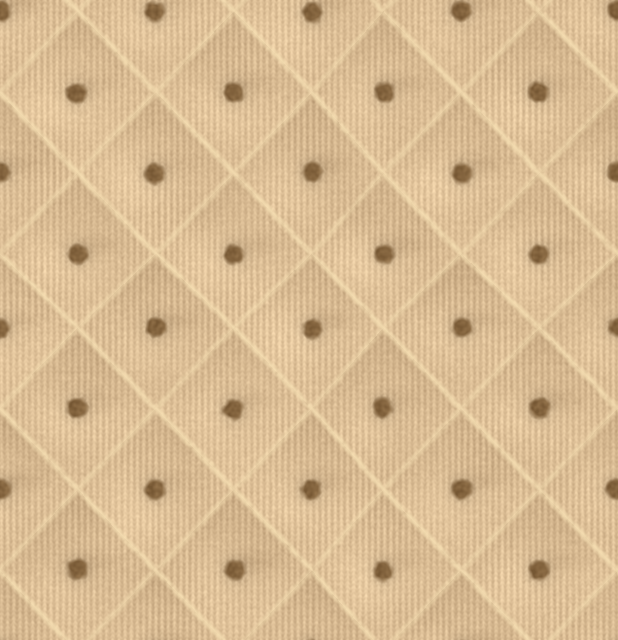
This texture is drawn by a Shadertoy shader. Its source:

```glsl
// Quilted ribbed cloth: a diagonal lattice of pale stitched seams with a brown
// tuft in each diamond. Rotated lattice coordinates give seams and tufts; sine
// ribs, gradient noise and soft shadows give the weave and the padding.

const float REPEATS = 4.0;                   // lattice periods across and down
const float ROW_OFFSET = 0.068;              // first tuft row below the top edge
const vec2  DRIFT_AT = vec2(2.25, 1.75);     // where the lattice spacing tightens
const float DRIFT = 0.045;
const float RIBS = 25.0;                     // ribs per period
const float PICKS = 36.0;                    // cross threads per period
const float TUFT_RADIUS = 0.060;
const float SEAM_WIDTH = 0.021;
const vec2  SEAM_STRENGTH = vec2(0.55, 0.82); // rising seams, falling seams
const vec3  CLOTH_DARK  = vec3(0.74, 0.62, 0.47);
const vec3  CLOTH_LIGHT = vec3(0.96, 0.845, 0.68);
const vec3  SEAM_COLOR  = vec3(0.965, 0.875, 0.70);
const vec3  TUFT_DARK   = vec3(0.46, 0.34, 0.20);
const vec3  TUFT_LIGHT  = vec3(0.60, 0.47, 0.31);
const float TAU = 6.2831853;

vec2 hash2(vec2 p) {
    vec3 h = fract(p.xyx * vec3(0.1031, 0.1030, 0.0973));
    h += dot(h, h.yzx + 33.33);
    return fract((h.xx + h.yz) * h.zy);
}

float corner(vec2 cell, vec2 offset) {
    return dot(hash2(cell) * 2.0 - 1.0, offset);
}

// Gradient noise, roughly -0.7 to 0.7
float noise(vec2 p) {
    vec2 i = floor(p), f = p - i;
    vec2 u = f * f * f * (f * (f * 6.0 - 15.0) + 10.0);
    vec2 e = vec2(1.0, 0.0);
    return mix(mix(corner(i, f), corner(i + e, f - e), u.x),
               mix(corner(i + e.yx, f - e.yx), corner(i + 1.0, f - 1.0), u.x), u.y);
}

// Slow sawtooth shift of the lattice, eased across its jump
vec2 latticeDrift(vec2 p) {
    vec2 w = fract((p - DRIFT_AT) / REPEATS + 0.5) - 0.5;
    return DRIFT * (w - 0.5 * clamp(w * 16.0, -1.0, 1.0));
}

// Cloth brightness from ribs, cross threads and grain
float weave(vec2 p) {
    float bend = 0.10 * noise(p * vec2(9.0, 5.0));
    float contrast = 0.19 + 0.13 * noise(p * 2.3 + 7.0);
    float rib = sin(TAU * (p.x * RIBS + bend));
    float pick = sin(TAU * p.y * PICKS + 1.6 * rib);
    float grain = noise(p * vec2(60.0, 42.0)) + 0.7 * noise(p * vec2(18.0, 32.0) + 3.0);
    return contrast * rib + 0.05 * pick + 0.22 * grain;
}

// Padding shadows inside one diamond; q is the offset from its centre, y down
float padding(vec2 q, vec2 r, vec2 seed) {
    float apex = smoothstep(0.02, -0.42, q.y);
    vec2 s = (q - vec2(0.13, -0.055)) / vec2(0.15, 0.065);
    float smudge = exp(-dot(s, s));
    vec2 g = (q - vec2(-0.14, 0.10)) / vec2(0.20, 0.17);
    float glow = exp(-dot(g, g));
    float fold = exp(-(0.5 - r.y) * 14.0) + 0.7 * exp(-(r.x + 0.5) * 14.0);
    return 0.15 * glow - 0.16 * apex - (0.12 + 0.14 * seed.x) * smudge - 0.12 * fold;
}

void mainImage(out vec4 fragColor, in vec2 fragCoord) {
    vec2 uv = fragCoord / iResolution.xy;
    float pixel = REPEATS / iResolution.y;
    vec2 cloth = vec2(uv.x, 1.0 - uv.y) * REPEATS;

    // Diagonal lattice: cell centres at integers, seams halfway between
    vec2 p = cloth - vec2(0.0, ROW_OFFSET);
    p -= latticeDrift(p);
    vec2 diagonal = vec2(p.x + p.y, p.x - p.y);
    vec2 cell = floor(diagonal + 0.5);
    vec2 r = diagonal - cell;
    vec2 q = 0.5 * vec2(r.x + r.y, r.x - r.y);
    vec2 seed = hash2(cell + 40.0);

    // Cloth
    float tone = 0.56 + weave(cloth) + padding(q, r, seed);
    tone += 0.16 * noise(cloth * vec2(2.0, 3.2) + 11.0) + 0.08 * (seed.y - 0.5);
    vec3 color = mix(CLOTH_DARK, CLOTH_LIGHT, clamp(tone, -0.15, 1.08));

    // Seams: slightly wavering and worn along their length
    float waver = 0.012 * noise(cloth * 9.0);
    vec2 seamDist = 0.5 - abs(r + waver);
    vec2 seam = 1.0 - smoothstep(vec2(0.0), vec2(2.0 * SEAM_WIDTH + pixel), abs(seamDist));
    float wear = clamp(0.9 + 0.7 * noise(cloth * 13.0 + 5.0)
                           + 0.5 * noise(cloth * 38.0), 0.2, 1.0);
    vec2 cover = seam * SEAM_STRENGTH * wear;
    color = mix(color, SEAM_COLOR, max(cover.x, cover.y));

    // Tufts: round, slightly ragged, with a faint halo
    vec2 t = (q - 0.016 * (seed - 0.5)) * vec2(iResolution.x / iResolution.y, 1.0);
    float d = length(t) + 0.016 * noise(cloth * 22.0) - TUFT_RADIUS;
    color *= 1.0 - 0.09 * exp(-max(d, 0.0) * 28.0);
    float thread = clamp(0.35 + 0.7 * noise(cloth * 34.0 + 2.0) + 4.0 * t.x, 0.0, 1.0);
    float soft = 0.012 + pixel;
    color = mix(color, mix(TUFT_DARK, TUFT_LIGHT, thread), 1.0 - smoothstep(-soft, soft, d));

    fragColor = vec4(color, 1.0);
}
```
